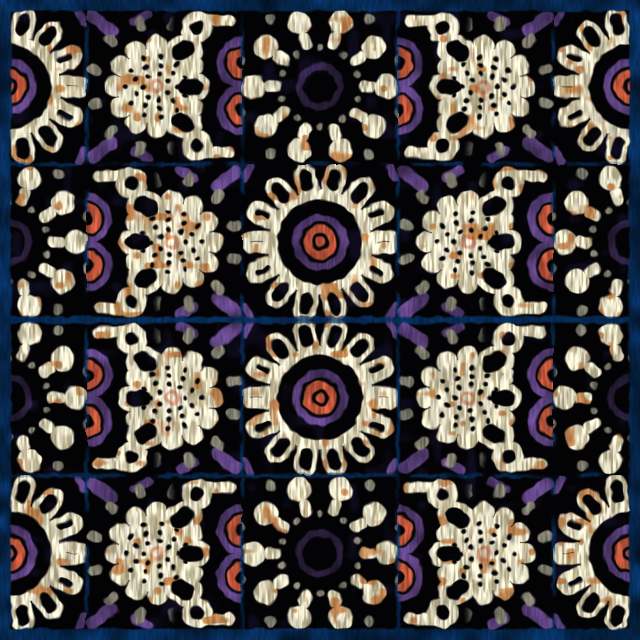
Give the GLSL for this pattern, as a WebGL 1 fragment shader.

```glsl
precision highp float;
uniform vec2 u_resolution;

const float HALF_TILE = 0.1216;
const float GRID_EXTENT = 4.0;
const float EDGE_SOFTNESS = 0.018;
const float WOBBLE = 0.035;
const float LOOP_COUNT = 14.0;
const float BEAD_COUNT = 10.0;
const float SCALLOP_COUNT = 12.0;
const float TAU = 6.28318;
const vec3 BLACK = vec3(0.012, 0.012, 0.02);
const vec3 CREAM = vec3(0.97, 0.95, 0.85);
const vec3 TAN = vec3(0.73, 0.69, 0.56);
const vec3 GREY = vec3(0.50, 0.49, 0.43);
const vec3 OCHRE = vec3(0.72, 0.42, 0.18);
const vec3 RUST = vec3(0.74, 0.33, 0.23);
const vec3 PURPLE = vec3(0.38, 0.27, 0.52);
const vec3 INDIGO = vec3(0.12, 0.09, 0.25);
const vec3 BLUE = vec3(0.03, 0.20, 0.40);

float hash(vec2 p) {
  vec3 q = fract(p.xyx * 0.1031);
  q += dot(q, q.yzx + 33.33);
  return fract((q.x + q.y) * q.z);
}

float noise(vec2 p) {
  vec2 i = floor(p), f = fract(p);
  f = f * f * (3.0 - 2.0 * f);
  return mix(mix(hash(i), hash(i + vec2(1, 0)), f.x),
             mix(hash(i + vec2(0, 1)), hash(i + 1.0), f.x), f.y);
}

float fill(float d) {
  float w = max(EDGE_SOFTNESS, 0.75 / (u_resolution.y * HALF_TILE));
  return 1.0 - smoothstep(-w, w, d);
}

float capsule(vec2 p, vec2 a, vec2 b, float r) {
  vec2 d = b - a;
  return length(p - a - d * clamp(dot(p - a, d) / dot(d, d), 0.0, 1.0)) - r;
}

float ring(float r, float radius, float halfWidth) {
  return abs(r - radius) - halfWidth;
}

// Folds the plane into one of n sectors, centred on the x axis
vec2 sector(vec2 p, float n, float turn) {
  float s = TAU / n;
  float a = mod(atan(p.y, p.x + 1e-5) + (turn + 0.5) * s, s) - 0.5 * s;
  return length(p) * vec2(cos(a), sin(a));
}

// Each motif returns coverage: pale, grey, purple, rust
vec4 loopRosette(vec2 p) {
  float r = length(p);
  vec2 s = sector(p, LOOP_COUNT, 0.0);
  float petal = capsule(s, vec2(0.70, 0), vec2(0.89, 0), 0.145);
  float hollowSize = 0.078 * smoothstep(0.3, 0.6, abs(p.y) / (r + 0.001));
  float hollow = capsule(s, vec2(0.75, 0), vec2(0.88, 0), hollowSize);
  float pale = max(min(petal, ring(r, 0.61, 0.065)), -hollow);
  float rust = min(r - 0.065, ring(r, 0.165, 0.055));
  float corner = capsule(abs(p), vec2(0.9, 0.96), vec2(0.97, 0.82), 0.05);
  return vec4(fill(pale), 0.0, fill(min(ring(r, 0.31, 0.05), corner)), fill(rust));
}

vec4 beadWheel(vec2 p) {
  vec2 s = sector(p, BEAD_COUNT, 0.0);
  float bead = length(s - vec2(0.86, 0)) - 0.155;
  float stem = capsule(s, vec2(0.57, 0), vec2(0.66, 0), 0.075);
  float neck = capsule(s, vec2(0.6, 0), vec2(0.86, 0), 0.04);
  vec2 g = sector(p, BEAD_COUNT, 0.5);
  float seed = min(length(g - vec2(0.51, 0)) - 0.045, length(g - vec2(1.08, 0)) - 0.07);
  float hub = 0.45 * fill(ring(length(p), 0.26, 0.045));
  return vec4(fill(min(bead, min(stem, neck))), fill(seed), hub, 0.0);
}

vec4 beadedDisc(vec2 p) {
  vec2 m = vec2(p.x, abs(p.y)), c = p - vec2(0.1, 0);
  float r = length(c);
  vec2 s = sector(c, SCALLOP_COUNT, 0.0);
  float pale = min(r - 0.5, length(s - vec2(0.53, 0)) - 0.135);
  pale = min(pale, capsule(m, vec2(-0.29, 0.48), vec2(-0.18, 0.42), 0.2));
  pale = min(pale, capsule(m, vec2(-0.42, 0.0), vec2(-0.25, 0.0), 0.17));
  pale = min(pale, length(m - vec2(-0.42, 0.76)) - 0.2);
  pale = min(pale, capsule(m, vec2(-0.48, 0.86), vec2(-0.84, 0.84), 0.075));
  float hole = capsule(m, vec2(-0.40, 0.0), vec2(-0.28, 0.0), 0.1);
  hole = min(hole, capsule(m, vec2(-0.28, 0.49), vec2(-0.19, 0.43), 0.105));
  hole = min(hole, length(m - vec2(-0.42, 0.76)) - 0.085);
  // Pierced rows inside the disc
  for (int i = 0; i < 3; i++) {
    float k = float(i);
    vec2 h = sector(c, 7.0 + 2.0 * k, 0.5 * k);
    hole = min(hole, length(h - vec2(0.17 + 0.11 * k, 0)) - 0.032);
  }
  vec2 g = sector(c, SCALLOP_COUNT, 0.5);
  float seed = capsule(g, vec2(0.79, 0), vec2(0.86, 0), 0.065);
  float seeds = fill(seed) * smoothstep(-0.15, 0.0, p.x);
  float eye = length(m - vec2(-1.0, 0.3));
  float corner = capsule(m, vec2(0.68, 0.72), vec2(0.92, 0.9), 0.085);
  corner = min(corner, capsule(m, vec2(0.2, 0.92), vec2(0.38, 0.83), 0.06));
  float core = 0.5 * fill(ring(r, 0.07, 0.025));
  return vec4(fill(max(pale, -hole)), seeds, fill(min(ring(eye, 0.28, 0.05), corner)),
              max(fill(ring(eye, 0.14, 0.055)), core));
}

void main() {
  vec2 uv = gl_FragCoord.xy / u_resolution;
  vec2 warp = vec2(noise(uv * 95.0), noise(uv * 95.0 + 41.0)) - 0.5;
  vec2 p = (uv - 0.5) / HALF_TILE;
  vec2 q = abs(p + WOBBLE * warp);

  // Four mirrored rows, with columns offset by half a tile
  float column = floor((q.x + 1.0) * 0.5);
  float row = min(floor(q.y * 0.5), 1.0);
  vec2 tile = vec2(q.x - 2.0 * column, q.y - 2.0 * row - 1.0);
  vec4 motif;
  if (column == 1.0) motif = beadedDisc(vec2(tile.x * (2.0 * row - 1.0), tile.y));
  else if (column == 2.0 * row) motif = loopRosette(tile);
  else motif = beadWheel(tile);

  // Woven streaks, stains and mottling
  float streak = noise(uv * vec2(300.0, 48.0));
  float stain = noise(uv * 65.0 + 7.0);
  float mottle = noise(uv * 38.0 + 19.0);
  vec3 pale = mix(TAN, CREAM, smoothstep(0.2, 0.65, streak));
  pale = mix(pale, OCHRE, 0.75 * smoothstep(0.66, 0.88, stain));
  vec3 color = mix(BLACK, INDIGO, 0.4 * smoothstep(0.7, 0.95, mottle));
  color = mix(color, PURPLE * (0.6 + 0.6 * mottle), motif.z);
  color = mix(color, GREY * (0.8 + 0.4 * streak), motif.y);
  color = mix(color, pale, motif.x);
  color = mix(color, RUST * (0.8 + 0.4 * streak), motif.w);

  // Worn blue seams and outer border
  vec2 seam = 1.0 - abs(tile);
  float seamDistance = min(abs(seam.x), abs(seam.y));
  float wear = smoothstep(0.25, 0.65, mottle);
  color = mix(color, BLUE, 0.7 * wear * fill(seamDistance - 0.025));
  color = mix(color, BLUE, 0.75 * fill(q.y - 0.045));
  float border = max(q.x, q.y) - GRID_EXTENT;
  color = mix(color, BLUE * (0.4 + 0.7 * mottle), 1.0 - fill(border + 0.03));
  color *= 0.82 + 0.3 * noise(uv * vec2(360.0, 70.0) + 13.0);
  gl_FragColor = vec4(color, 1.0);
}
```
